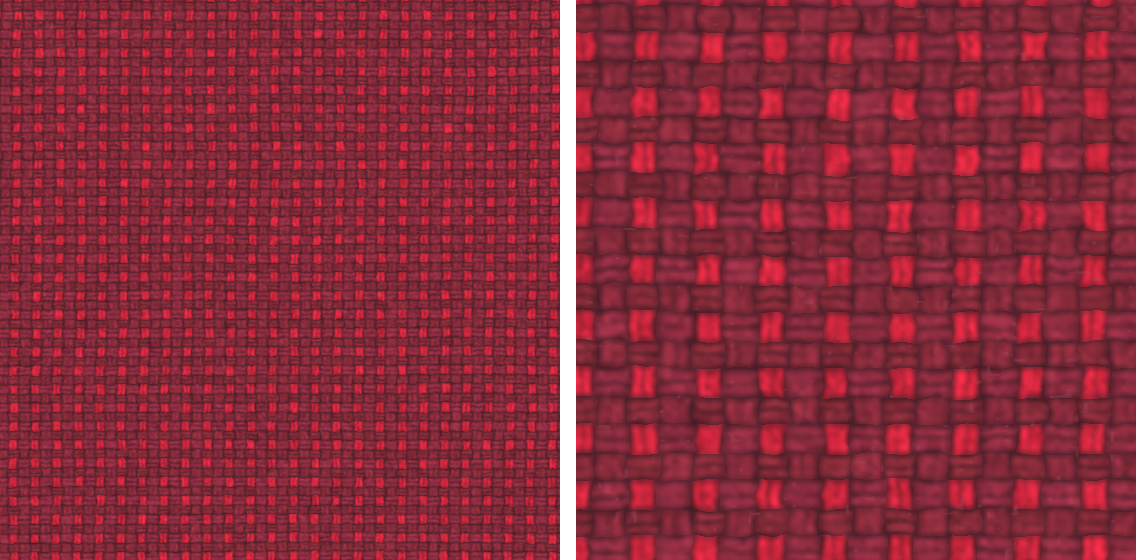
Left: the whole. Right: its middle third, enlarged.
Give the GLSL for this texture, as a three.js fragment shader.

```glsl
// Woven wool cloth: paired yarns in a basket weave, 26 bright red columns by 30 rows.
varying vec2 vUv;

float hash(vec2 p) {
  vec3 q = fract(p.xyx * 0.1031);
  q += dot(q, q.yzx + 33.33);
  return fract((q.x + q.y) * q.z);
}

float noise(vec2 p) {
  vec2 i = floor(p), f = fract(p);
  f = f * f * (3.0 - 2.0 * f);
  return mix(mix(hash(i), hash(i + vec2(1.0, 0.0)), f.x),
             mix(hash(i + vec2(0.0, 1.0)), hash(i + 1.0), f.x), f.y);
}

void main() {
  // Weave coordinates: slight slant, slow drift and fuzzy yarn outlines
  vec2 p = vUv * vec2(26.0, 30.0);
  p += vec2(-0.40 - 0.22 * vUv.y, 0.09);
  p += 0.10 * (vec2(noise(vUv * 7.0), noise(vUv * 6.0 + 40.0)) - 0.5);
  p += 0.07 * (vec2(noise(p * 4.0 + 70.0), noise(p * 4.0 + 130.0)) - 0.5);

  // Rows alternate: narrow red warp floats, then wider weft floats over them
  vec2 side = vec2(0.0, step(0.54, fract(p.y)));
  float row = floor(p.y) * 2.0 + side.y;
  p.x += 0.03 * side.y + 0.06 * (hash(vec2(row, floor(p.x + 0.29))) - 0.5);
  vec2 split = vec2(mix(0.43, 0.49, side.y), 0.54);
  vec2 f = fract(p);
  side.x = step(split.x, f.x);
  vec2 local = (f - side * split) / mix(split, 1.0 - split, side);
  vec2 cell = floor(p) * 2.0 + side + 10.0;
  bool warpOnTop = side.x == side.y;

  // Two strands per float: t.x runs along the yarn, t.y across it
  vec2 t = warpOnTop ? local.yx : local;
  float middle = 0.5 + 0.10 * (hash(cell + 31.0) - 0.5);
  float strand = step(middle, t.y);
  float strandTone = hash(cell + vec2(strand * 71.0, 19.0));
  float cellTone = hash(cell + 207.0);

  // Rounded yarn: soft dark sides and ends, deep holes where floats meet
  float patches = noise(p * 3.5 + 510.0);
  float sides = smoothstep(-0.06, 0.27, 0.5 - abs(t.y - 0.5));
  float ends = smoothstep(-0.08, 0.27, 0.5 - abs(t.x - 0.5));
  float groove = 1.0 - smoothstep(0.0, 0.20, abs(t.y - middle));
  float grooveDepth = (0.10 + 0.45 * hash(cell + 93.0)) * (warpOnTop ? 0.6 : 1.0);
  float cover = mix(0.45 * patches - 0.05, 1.0, sides) * mix(0.25 + 0.5 * patches, 1.0, ends);
  cover *= 1.0 - groove * grooveDepth;

  // Yarn colours
  vec3 redWarp = vec3(0.82, 0.150, 0.240);
  vec3 darkWarp = vec3(0.545, 0.170, 0.235);
  vec3 weftOverRed = vec3(0.53, 0.168, 0.220);
  vec3 weftOverDark = vec3(0.575, 0.178, 0.258);
  vec3 warp = mix(redWarp, darkWarp, side.x);
  vec3 weft = mix(weftOverRed, weftOverDark, side.x);
  vec3 yarn = warpOnTop ? warp : weft;

  // Uneven dye, twisted fibres and fuzz in two sizes
  float twist = noise(vec2(t.x * 4.0 + t.y * 3.0, t.y * 2.0) + cell * 7.0);
  float fuzz = 0.6 * noise(vUv * 250.0) + 0.4 * noise(vUv * 125.0 + 60.0);
  yarn *= 0.91 + 0.07 * strandTone + 0.05 * cellTone + 0.10 * twist;
  vec3 color = mix(vec3(0.28, 0.12, 0.155), yarn, cover);
  color *= 0.85 + 0.32 * fuzz;

  // Sparse pale lint
  float lint = noise(vUv * vec2(190.0, 230.0) + 90.0);
  color = mix(color, vec3(0.68, 0.31, 0.40), 0.30 * smoothstep(0.88, 0.98, lint));

  gl_FragColor = vec4(color, 1.0);
}
```
